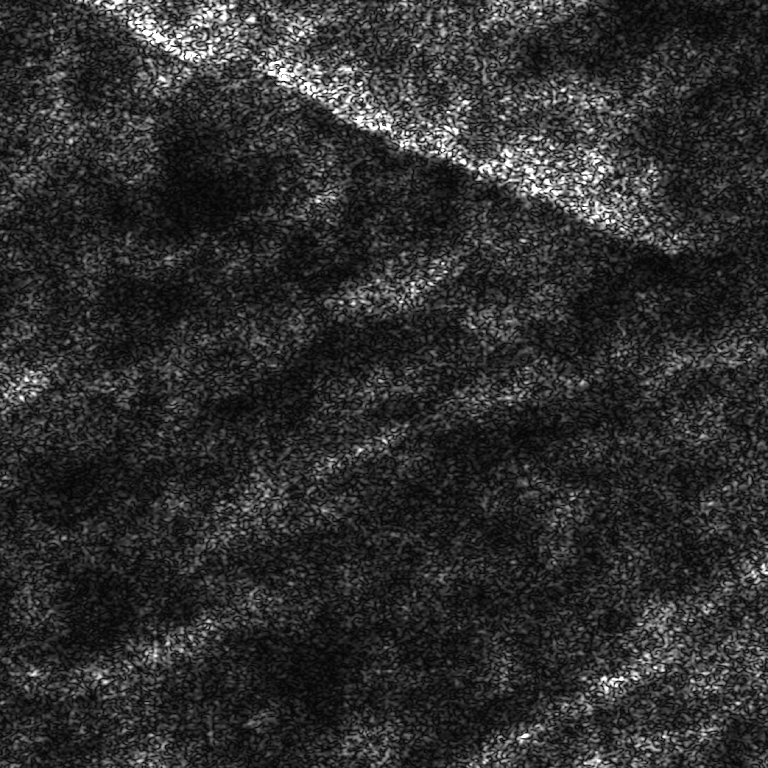
Write a WebGL 1 fragment shader that draws this texture.

```glsl
precision highp float;
uniform vec2 u_resolution;

vec2 hash2(vec2 p) {
  vec3 q = fract(p.xyx * vec3(0.1031, 0.1030, 0.0973));
  q += dot(q, q.yzx + 33.33);
  return fract((q.xx + q.yz) * q.zy);
}

float valueNoise(vec2 p) {
  vec2 i = floor(p), f = fract(p);
  f = f * f * (3.0 - 2.0 * f);
  float low = mix(hash2(i).x, hash2(i + vec2(1.0, 0.0)).x, f.x);
  float high = mix(hash2(i + vec2(0.0, 1.0)).x, hash2(i + 1.0).x, f.x);
  return mix(low, high, f.y);
}

// Fractal noise centred on zero
float fbm(vec2 p) {
  float sum = 0.0, gain = 0.5;
  for (int i = 0; i < 5; i++) {
    sum += gain * (valueNoise(p) - 0.5);
    p = mat2(0.96, 0.28, -0.28, 0.96) * p * 2.03 + 17.3;
    gain *= 0.58;
  }
  return sum;
}

float streak(vec2 p, vec2 a, vec2 b, float width) {
  vec2 ab = b - a;
  float d = length(p - a - ab * clamp(dot(p - a, ab) / dot(ab, ab), 0.0, 1.0));
  return exp(-d * d / (width * width));
}

float patchAt(vec2 p, vec2 center, vec2 size) {
  vec2 q = (p - center) / size;
  return exp(-dot(q, q));
}

// Length of a smoothed complex Gaussian field: Rayleigh grains
float speckle(vec2 p) {
  vec2 cell = floor(p), field = vec2(0.0);
  float power = 0.0;
  for (int j = -1; j <= 1; j++) {
    for (int i = -1; i <= 1; i++) {
      vec2 id = cell + vec2(float(i), float(j));
      vec2 d = p - id - 0.5;
      float w = exp(-dot(d, d) * 1.4);
      vec2 rnd = hash2(id + 400.0);
      float angle = 6.28318 * rnd.y;
      field += w * sqrt(-2.0 * log(max(rnd.x, 0.0001))) * vec2(cos(angle), sin(angle));
      power += w * w;
    }
  }
  return length(field) / sqrt(power);
}

// Logarithm of the local brightness
float terrain(vec2 uv) {
  vec2 p = uv + 0.05 * vec2(fbm(uv * 9.0 + 3.0), fbm(uv * 9.0 + 41.0));
  vec2 along = mat2(0.92, -0.39, 0.39, 0.92) * p;
  float tone = -2.23 + 2.3 * fbm(along * vec2(5.0, 16.0) + 50.0) + 1.6 * fbm(uv * 26.0 + 90.0);

  // Upper slope: crisp lower edge, fading upwards, with shadow beneath
  float rise = (p.y - 1.035 + 0.42 * p.x) * 0.92;
  float reach = 1.0 - smoothstep(0.84, 0.96, p.x);
  tone += reach * smoothstep(-0.008, 0.012, rise) * (0.5 * exp(-max(rise, 0.0) / 0.035) + 0.75 * exp(-max(rise, 0.0) / 0.13));
  tone -= 0.45 * reach * smoothstep(0.2, 0.5, p.x) * exp(-pow((rise + 0.025) / 0.02, 2.0));
  tone += 0.5 * streak(p, vec2(0.1, 1.0), vec2(0.23, 0.92), 0.03);
  tone += 0.35 * patchAt(p, vec2(0.42, 0.96), vec2(0.16, 0.1));

  // Lower right band and the brighter ground beyond it
  float side = (p.y - 0.7 * p.x + 0.43) * 0.82;
  tone += 0.9 * streak(p, vec2(0.6, -0.01), vec2(1.02, 0.285), 0.028);
  tone += 0.4 * smoothstep(0.02, -0.03, side);
  tone += 0.55 * streak(p, vec2(0.71, 0.12), vec2(0.87, 0.2), 0.014);

  // Faint lineaments
  tone += 0.75 * streak(p, vec2(0.34, 0.665), vec2(0.43, 0.75), 0.016);
  tone += 0.4 * streak(p, vec2(0.17, 0.65), vec2(0.3, 0.7), 0.012);
  tone += 0.5 * streak(p, vec2(0.33, 0.365), vec2(0.62, 0.47), 0.014);
  tone += 0.5 * streak(p, vec2(0.86, 0.53), vec2(1.0, 0.58), 0.014);
  tone += 0.5 * streak(p, vec2(0.25, 0.26), vec2(0.35, 0.2), 0.014);
  tone += 0.9 * patchAt(p, vec2(0.7, 0.53), vec2(0.012));
  tone += 0.8 * patchAt(p, vec2(0.77, 0.955), vec2(0.03, 0.02));

  // Shadowed ground
  tone -= 0.75 * patchAt(p, vec2(0.26, 0.77), vec2(0.06, 0.07));
  tone -= 0.6 * streak(p, vec2(0.22, 0.7), vec2(0.35, 0.75), 0.02);
  tone -= 0.65 * streak(p, vec2(0.7, 0.92), vec2(1.0, 0.97), 0.035);
  tone -= 0.45 * patchAt(p, vec2(0.52, 0.18), vec2(0.2, 0.08));
  tone -= 0.4 * patchAt(p, vec2(0.63, 0.41), vec2(0.07, 0.03));
  tone -= 0.5 * patchAt(p, vec2(0.09, 0.35), vec2(0.06, 0.04));
  return tone;
}

void main() {
  vec2 uv = gl_FragCoord.xy / u_resolution;
  float gray = 0.012 + exp(terrain(uv)) * speckle(uv * vec2(275.0, 360.0));
  gl_FragColor = vec4(vec3(min(gray, 1.0)), 1.0);
}
```
